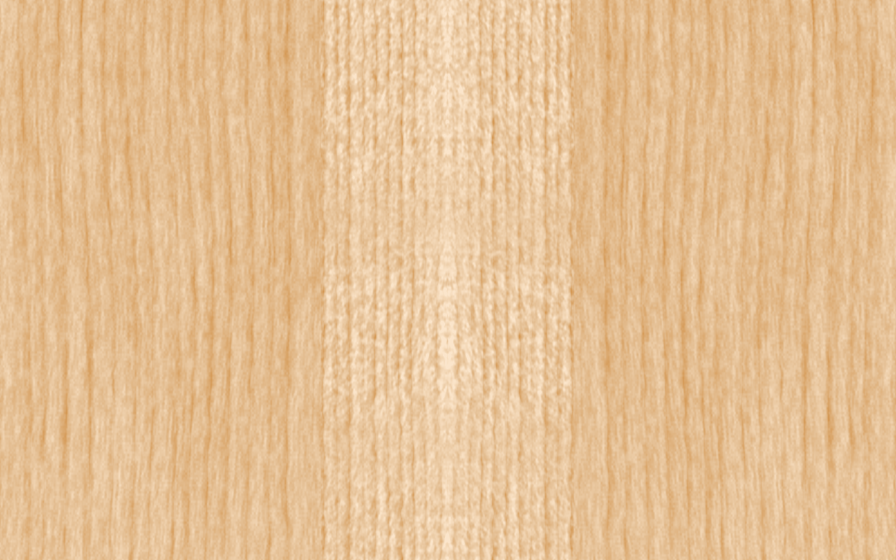
Write a Shadertoy shader that draws this texture.

```glsl
// Pale ash veneer, mirrored about a vertical axis: two broad honey panels
// flank a lighter strip with close rings and bands of shimmering flecks.
// Jittered ring lines, stretched value noise and soft bands drive one tone ramp.

float hash(vec2 p) {
    vec3 q = fract(vec3(p.xyx) * 0.1031);
    q += dot(q, q.yzx + 33.33);
    return fract((q.x + q.y) * q.z);
}

float noise(vec2 p) {
    vec2 i = floor(p), f = fract(p);
    f = f * f * (3.0 - 2.0 * f);
    return mix(mix(hash(i), hash(i + vec2(1, 0)), f.x),
               mix(hash(i + vec2(0, 1)), hash(i + vec2(1, 1)), f.x), f.y);
}

float band(float v, float centre, float width) {
    float d = (v - centre) / width;
    return exp(-d * d);
}

// Irregular growth lines: a crisp edge on one side, a slow fade on the other.
float rings(float u, float jitter, float sharp) {
    float cell = floor(u), line = 0.0;
    for (float k = -1.0; k <= 1.0; k++) {
        float id = cell + k;
        float d = u - id - 0.5 - jitter * (hash(vec2(id, 7.0)) - 0.5);
        float fade = d > 0.0 ? sharp * 0.45 : sharp;
        float strength = 0.55 + 0.45 * hash(vec2(id, 19.0));
        line = max(line, strength * exp(-abs(d) * fade));
    }
    return line;
}

float sidePanel(float a, float y) {
    float x = a + 0.007 * sin(y * 5.0 + a * 4.0) * smoothstep(0.22, 0.4, a)
            + 0.008 * (noise(vec2(a * 7.0, y * 3.0 + 4.0)) - 0.5)
            + 0.004 * (noise(vec2(a * 40.0, y * 22.0)) - 0.5);
    float line = rings(x * 27.0, 0.75, 9.0);
    float broken = 0.45 + 0.9 * noise(vec2(x * 90.0, y * 22.0));
    float fibre = noise(vec2(x * 210.0, y * 11.0)) - 0.5;
    float pores = noise(vec2(x * 230.0 + y * 15.0, y * 60.0)) - 0.5;
    float cloud = noise(vec2(x * 14.0, y * 3.5 + 9.0)) - 0.5;
    float tone = 0.57 - 0.50 * line * broken;
    tone += 0.26 * fibre + 0.34 * pores + 0.14 * cloud;
    tone += 0.06 * smoothstep(-0.1, -0.45, y);
    return tone - 0.06 * band(a, 0.28, 0.06);
}

float centreStrip(float a, float y) {
    // Rings bow outward around the middle of the strip.
    float bow = 0.007 * band(y, -0.10, 0.16) * band(a, 0.03, 0.07);
    float x = a - bow + 0.003 * (noise(vec2(a * 18.0, y * 5.0)) - 0.5)
            + 0.004 * (noise(vec2(a * 60.0, y * 60.0)) - 0.5);
    float yy = y + 0.03 * (noise(vec2(a * 40.0, y * 6.0)) - 0.5);

    // Duller cross bands separate the shimmering ones.
    float dull = band(yy, 0.11, 0.085) + band(yy, -0.29, 0.075);
    float shine = 1.0 - 0.75 * min(dull, 1.0) - 0.25 * smoothstep(-0.3, -0.42, yy);
    float heart = band(a, 0.0, 0.026);

    float line = rings(x * 43.0, 0.3, 5.5) * (1.0 - 0.5 * heart);
    float broken = 0.6 + 0.7 * noise(vec2(x * 110.0, y * 60.0));
    // Short slanted flecks, thin across the grain.
    float flecks = noise(vec2(a * 210.0 + y * 70.0, y * 110.0 - a * 60.0)) - 0.5;
    float fibre = noise(vec2(x * 220.0, y * 22.0)) - 0.5;

    float tone = 0.82 + 0.16 * shine + 0.04 * heart;
    tone -= line * broken * (0.62 + 0.28 * shine);
    tone += flecks * (0.24 + 0.36 * shine) + 0.24 * fibre;
    return tone - 0.08 * smoothstep(0.15, 0.226, a);
}

vec3 woodColour(float t) {
    vec3 amber = vec3(0.85, 0.64, 0.40);
    vec3 honey = vec3(0.895, 0.75, 0.58);
    vec3 cream = vec3(0.965, 0.865, 0.745);
    t = clamp(t, -0.2, 1.15) * 2.0;
    return t < 1.0 ? mix(amber, honey, t) : mix(honey, cream, t - 1.0);
}

void mainImage(out vec4 fragColor, in vec2 fragCoord) {
    vec2 p = (fragCoord - 0.5 * iResolution.xy) / iResolution.y;
    float a = abs(p.x + 0.001);

    // Join the panels at a narrow seam.
    float seam = 0.226;
    float outer = smoothstep(seam - 0.002, seam + 0.002, a);
    float tone = mix(centreStrip(a, p.y), sidePanel(a, p.y), outer);
    tone -= 0.12 * band(a, seam + 0.004, 0.006);

    // Fine grain over the whole surface.
    tone += 0.22 * (noise(p * vec2(310.0, 240.0) + 300.0) - 0.5);
    fragColor = vec4(woodColour(tone), 1.0);
}
```
